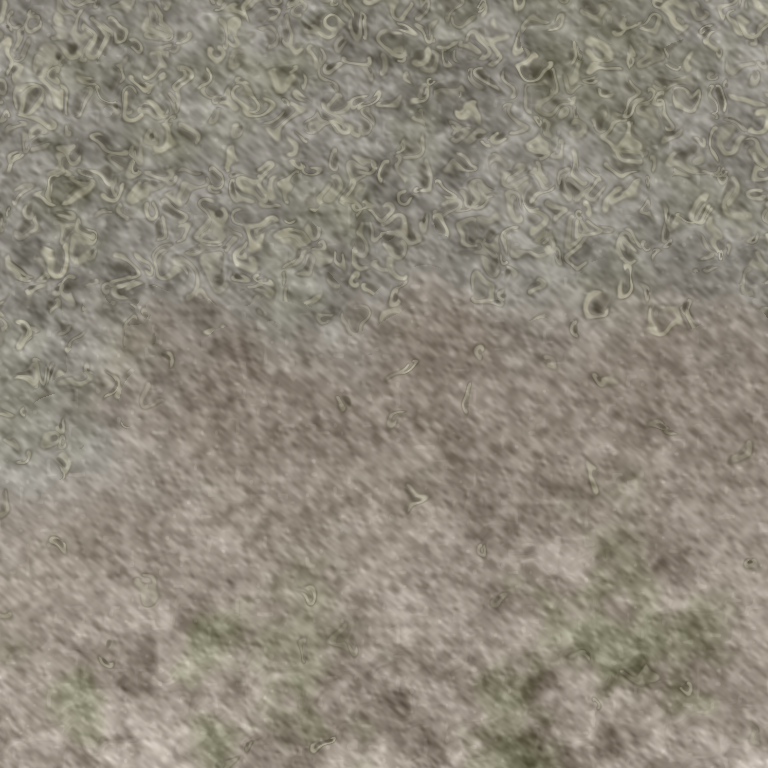
Write a Shadertoy shader that draws this texture.

```glsl
// Weathered stone crusted with curled lichen, fading into bare and mossy ground.
#define CURL_SCALE 25.0
#define CURL_DENSITY 0.85
#define GRAIN_AMOUNT 0.27
#define BLOTCH_AMOUNT 0.34
#define GREY_STONE vec3(0.555, 0.542, 0.512)
#define BROWN_STONE vec3(0.592, 0.552, 0.507)
#define LICHEN_CREAM vec3(0.745, 0.730, 0.640)
#define HOLLOW_DARK vec3(0.310, 0.290, 0.235)
#define MOSS_GREEN vec3(0.500, 0.505, 0.405)

float hash(vec2 p) {
    return fract(sin(dot(p, vec2(127.1, 311.7))) * 43758.545);
}

float noise(vec2 p) {
    vec2 i = floor(p), f = fract(p);
    f = f * f * (3.0 - 2.0 * f);
    return mix(mix(hash(i), hash(i + vec2(1, 0)), f.x),
               mix(hash(i + vec2(0, 1)), hash(i + vec2(1, 1)), f.x), f.y);
}

float fbm(vec2 p) {
    float sum = 0.0, amp = 0.5;
    for (int i = 0; i < 4; i++) {
        sum += amp * noise(p);
        p = mat2(1.6, 1.2, -1.2, 1.6) * p + 7.3;
        amp *= 0.5;
    }
    return sum / 0.9375;
}

// Distance to an arc that is centred on the downward axis.
float arcDistance(vec2 p, float halfAngle, float radius) {
    p = vec2(abs(p.x), -p.y);
    vec2 tip = vec2(sin(halfAngle), cos(halfAngle));
    return tip.y * p.x > tip.x * p.y ? length(p - tip * radius)
                                     : abs(length(p) - radius);
}

// Scattered curls: x is the pale rim, y the dark hollow and cast shadow.
vec2 curls(vec2 p, float seed, float density) {
    vec2 cell = floor(p), result = vec2(0.0);
    for (int y = -1; y <= 1; y++)
    for (int x = -1; x <= 1; x++) {
        vec2 id = cell + vec2(x, y);
        vec2 key = id + seed;
        if (hash(key + 3.1) > density) continue;
        vec2 jitter = vec2(hash(key + 11.3), hash(key + 27.9));
        vec2 d = p - id - 0.5 - 0.8 * (jitter - 0.5);

        // Most curls open upward, some lie sideways.
        float turn = (hash(key + 41.7) - 0.5) * 4.4;
        float c = cos(turn), s = sin(turn);
        vec2 q = mat2(c, s, -s, c) * d;
        q.y *= mix(1.0, 1.5, hash(key + 53.3));

        float radius = mix(0.22, 0.44, hash(key + 61.1));
        float halfAngle = mix(0.7, 2.6, hash(key + 73.9));
        float width = mix(0.12, 0.19, hash(key + 87.7));
        float strength = mix(0.5, 1.0, hash(key + 95.3));
        float dist = arcDistance(q, halfAngle, radius);
        float rim = strength * smoothstep(width, width * 0.25, dist);
        float hollow = smoothstep(radius, radius * 0.25, length(q - vec2(0.0, 0.04)));
        float shadow = smoothstep(width * 2.0, width * 0.7, dist);
        float shade = max(hollow * hash(key + 103.1), shadow * 0.4);
        result = max(result, vec2(rim, shade));
    }
    return result;
}

void mainImage(out vec4 fragColor, in vec2 fragCoord) {
    vec2 uv = fragCoord / iResolution.xy;
    float broad = fbm(uv * 4.0 + 2.0) - 0.5;
    float patches = fbm(uv * 7.0 + 19.0);

    // Zones: lichen above a slanted border, moss along the bottom.
    float border = uv.y - 0.45 - 0.10 * uv.x + 0.35 * broad;
    float lichen = smoothstep(-0.07, 0.16, border);
    float moss = smoothstep(0.36, 0.08, uv.y + 0.5 * broad);
    float brown = smoothstep(0.12, -0.12, border + 0.4 * (patches - 0.5));

    // Bare stone with soft tonal drift.
    vec3 color = mix(GREY_STONE, BROWN_STONE, brown);
    color += 0.13 * broad + 0.10 * (patches - 0.5);

    // Dark and pale blotches, greener where moss grows.
    vec2 warp = vec2(noise(uv * 42.0), noise(uv * 42.0 + 31.0)) - 0.5;
    float blotch = fbm(uv * vec2(20.0, 27.0) + warp + 5.0) - 0.5;
    float green = smoothstep(0.45, 0.75, fbm(uv * 11.0 + 43.0));
    color = mix(color, MOSS_GREEN, green * max(moss, 0.6 * lichen) * 0.7);
    color += blotch * BLOTCH_AMOUNT * mix(0.4, 1.3, max(moss, 0.5 * lichen));

    // Two layers of curls, bent by the warp so that none is a clean arc.
    vec2 p = uv * CURL_SCALE + 0.75 * warp;
    float density = CURL_DENSITY * lichen * smoothstep(0.22, 0.55, patches + 0.1);
    vec2 large = curls(p, 0.0, density * 0.8);
    vec2 small = curls(p * 1.37 + 4.7, 57.0, density * 0.75 + 0.06);
    float shade = max(large.y, small.y);
    float rim = max(large.x, small.x * 0.8);
    float wear = mix(0.55, 1.0, noise(uv * 75.0));
    color = mix(color, HOLLOW_DARK, shade * 0.68);
    color = mix(color, LICHEN_CREAM, rim * wear * 0.85);

    // Fine grain drawn out along the falling diagonal.
    vec2 g = vec2(dot(uv, vec2(0.77, -0.64)), dot(uv, vec2(0.64, 0.77)));
    float grain = 0.55 * noise(g * vec2(65.0, 130.0) + 3.0)
                + 0.45 * noise(g * vec2(120.0, 230.0) + 17.0) - 0.5;
    color += grain * GRAIN_AMOUNT;
    color += 0.05 * smoothstep(0.78, 0.95, noise(uv * 110.0 + 61.0));

    fragColor = vec4(clamp(color, 0.0, 1.0), 1.0);
}
```
